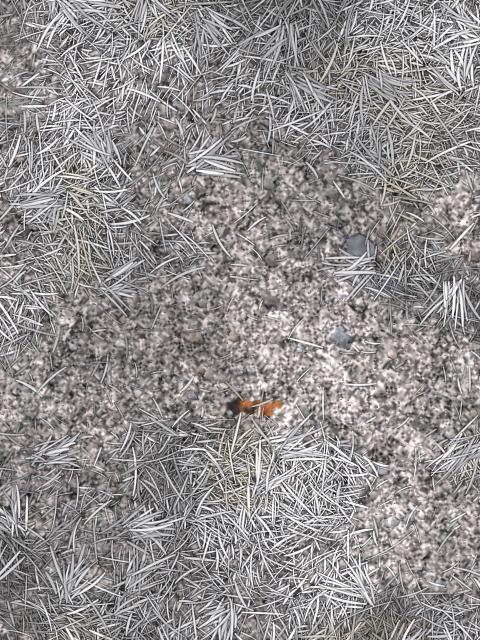
Write a Shadertoy shader that draws this texture.

```glsl
// Dry, bleached grass in ragged clumps around a bare band of gritty soil.
// Soil is layered noise with rough stones; grass is many layers of tapered
// blades steered by smooth noise fields, topped with pale fanned tufts.

const float LAYERS = 12.0;
const float BLADE_WIDTH = 0.0011;  // half width, in canvas heights
const float BLADE_SPREAD = 2.3;
const float BLADE_SHADOW = 0.30;
const float CLUMP_SCALE = 8.0;
const float TUFT_CELL = 0.13;
const float TUFT_BLADES = 20.0;
const float SOIL_CONTRAST = 1.35;
const float BROAD_CONTRAST = 0.42;
const vec3 SOIL = vec3(0.555, 0.53, 0.527);
const vec3 DULL = vec3(0.45, 0.44, 0.44);
const vec3 PALE = vec3(0.96, 0.96, 0.98);
const vec3 GOLD = vec3(0.82, 0.75, 0.61);
const vec3 BROWN = vec3(0.57, 0.51, 0.48);
const vec3 SLATE = vec3(0.45, 0.47, 0.51);
const vec3 RUST = vec3(0.60, 0.34, 0.16);
const vec3 CHAR = vec3(0.12, 0.10, 0.11);
const vec2 LIGHT = vec2(-0.5, 0.86);
const mat2 TURN = mat2(0.8, 0.6, -0.6, 0.8);

vec4 hash4(vec2 p) {
  vec4 q = fract(p.xyxy * vec4(0.1031, 0.1030, 0.0973, 0.1099));
  q += dot(q, q.wzxy + 33.33);
  return fract((q.xxyz + q.yzzw) * q.zywx);
}

vec4 noise4(vec2 p) {
  vec2 i = floor(p), f = fract(p);
  f = f * f * (3.0 - 2.0 * f);
  return mix(mix(hash4(i), hash4(i + vec2(1, 0)), f.x),
             mix(hash4(i + vec2(0, 1)), hash4(i + vec2(1, 1)), f.x), f.y);
}

vec4 clumpAt(vec2 p) { return noise4(p * CLUMP_SCALE + 40.0); }

vec2 neighbour(int k) { return vec2(k % 3 - 1, k / 3 - 1); }

float ellipse(vec2 p, vec2 centre, vec2 radii) {
  return length((p - centre) / radii) - 1.0;
}

// How thickly grass covers a point: low in the bare patches.
float grassCover(vec2 p, vec4 clump) {
  float bare = ellipse(p, vec2(0.5, 0.435), vec2(0.44, 0.125));
  bare = min(bare, ellipse(p, vec2(0.51, 0.66), vec2(0.21, 0.075)));
  bare = min(bare, ellipse(p, vec2(0.72, 0.17), vec2(0.17, 0.1)) + 0.15);
  float edge = smoothstep(-0.2, 0.45, bare + (clump.y - 0.5) * 1.1);
  return edge * mix(0.22, 1.0, smoothstep(0.2, 0.62, 0.7 * clump.w + 0.3 * clump.y));
}

vec3 soil(vec2 p) {
  vec2 r = TURN * p + 0.004 * noise4(p * 90.0).xy;
  float grain = 0.3 * noise4(r * 48.0).x + 0.45 * noise4(TURN * r * 125.0).y
              + 0.75 * noise4(r * 270.0).z - 0.75;
  return SOIL * mix(1.0, 0.72, grassCover(p, clumpAt(p))) * (1.0 + SOIL_CONTRAST * grain);
}

// Rough stones scattered one per cell, lit from the upper left.
void stones(inout vec3 col, vec2 p, float cell, float share, float px) {
  vec2 q = p / cell;
  for (int k = 0; k < 9; k++) {
    vec2 c = floor(q) + neighbour(k);
    vec4 h = hash4(c + 211.0), g = hash4(c + 503.0);
    if (g.x > share) continue;
    vec2 rel = TURN * (q - c - 0.2 - 0.6 * h.xy) * vec2(0.8, 1.15);
    float radius = mix(0.1, 0.27, h.z * h.z);
    float d = (length(rel) - radius * (0.55 + 0.8 * noise4(rel / radius * 1.6 + c * 5.0).x)) * cell;
    float lit = clamp(dot(rel, TURN * LIGHT) / radius, -1.0, 1.0);
    col *= 1.0 - 0.45 * smoothstep(0.12 * cell, 0.0, d) * smoothstep(0.2, -0.8, lit);
    vec3 tint = mix(BROWN, SLATE * 1.15, h.w) * (0.6 + 0.5 * g.y + 0.4 * noise4(p * 230.0).x);
    col = mix(col, tint * (1.0 + 0.2 * lit), 0.85 * smoothstep(px, -px, d));
  }
}

// Two flat slates and one charred, rusty scrap.
void debris(inout vec3 col, vec2 p, float px) {
  vec4 n = noise4(TURN * p * 110.0);
  for (float k = 0.0; k < 2.0; k++) {
    vec2 r = abs(TURN * (p - vec2(0.567, 0.612) - k * vec2(0.054, -0.048)) + 0.005 * n.xy);
    float d = max(r.x * 0.8 + r.y * 0.6, r.y * 1.25) - 0.022 + 0.003 * k;
    col *= 1.0 - 0.45 * smoothstep(0.007, 0.0, d);
    col = mix(col, SLATE * (0.8 + 0.4 * n.z), smoothstep(px, -px, d));
  }
  vec2 s = p - vec2(0.392, 0.365);
  float body = ellipse(s + 0.016 * (n.xy - 0.5), vec2(0), vec2(0.048, 0.012));
  vec3 tint = mix(CHAR, RUST, smoothstep(-0.026, -0.01, s.x) * smoothstep(0.2, 0.6, n.z));
  tint = mix(BROWN, tint, smoothstep(-0.042, -0.034, s.x));
  col = mix(col, tint * (0.6 + 0.8 * n.w), 0.85 * smoothstep(0.15, -0.15, body));
}

// One tapered blade centred on rel = 0, with a thin contact shadow.
void blade(inout vec3 col, vec2 rel, float angle, float reach, float bend, float width, vec3 tint, float px) {
  vec2 dir = vec2(cos(angle), sin(angle));
  float along = dot(rel, dir), s = along * along / (reach * reach);
  float across = dot(rel, vec2(-dir.y, dir.x)) + bend * reach * s;
  float d = max(abs(across) - width * (1.0 - 0.5 * min(s, 1.0)), abs(along) - reach);
  col *= 1.0 - BLADE_SHADOW * smoothstep(0.003, 0.0, d);
  col = mix(col, tint, smoothstep(0.8 * px, -0.8 * px, d));
}

void grassLayer(inout vec3 col, vec2 p, float layer, float px) {
  float height = layer / LAYERS, cell = mix(0.016, 0.055, height * height);
  vec2 shift = vec2(17.37, 9.71) * layer, q = p / cell + shift;
  for (int k = 0; k < 9; k++) {
    vec2 c = floor(q) + neighbour(k);
    vec4 h = hash4(c + layer * 31.0), g = hash4(c + layer * 31.0 + 97.0);
    vec2 root = c + 0.2 + 0.6 * h.xy, place = (root - shift) * cell;
    vec4 clump = clumpAt(place);
    if (g.x > mix(0.03, 0.85, grassCover(place, clump))) continue;
    float angle = 0.1 + (clump.x - 0.5) * 4.0 + (h.z - 0.5) * BLADE_SPREAD;
    float pale = clamp(g.w * 0.75 + clump.z - 0.37 + 0.25 * height, 0.0, 1.0);
    vec3 tint = mix(mix(DULL, PALE, pale), GOLD, 0.6 * smoothstep(0.6, 0.85, clump.w) * h.x);
    float width = BLADE_WIDTH * (0.5 + 1.1 * g.z * g.z + 0.4 * height);
    blade(col, (q - root) * cell, angle, (0.4 + 0.5 * h.w) * cell, (g.y - 0.5) * 0.28, width, tint, px);
  }
}

// Pale blades fanning out of a shared root.
void tufts(inout vec3 col, vec2 p, float px) {
  for (int k = 0; k < 9; k++) {
    vec2 c = floor(p / TUFT_CELL) + neighbour(k);
    vec4 h = hash4(c + 71.0);
    vec2 root = (c + 0.15 + 0.7 * h.xy) * TUFT_CELL;
    float cover = grassCover(root, clumpAt(root));
    if (h.w > 0.15 + 0.6 * cover || cover < 0.15 || length(p - root) > TUFT_CELL) continue;
    for (float b = 0.0; b < TUFT_BLADES; b++) {
      vec4 g = hash4(c * 37.0 + b + 300.0), e = hash4(c * 53.0 + b + 700.0);
      float angle = h.z * 6.283 + (g.x - 0.5) * 1.5, reach = mix(0.012, 0.038, g.y);
      vec2 middle = root + reach * vec2(cos(angle), sin(angle)) + 0.032 * (e.xy - 0.5);
      blade(col, p - middle, angle, reach, (g.z - 0.5) * 0.25, BLADE_WIDTH * (1.0 + 1.2 * g.w),
            PALE * mix(0.72, 1.0, e.z), px);
    }
  }
}

void mainImage(out vec4 fragColor, in vec2 fragCoord) {
  vec2 p = fragCoord / iResolution.y;
  float px = 1.0 / iResolution.y;
  vec3 col = soil(p);
  for (float k = 0.0; k < 3.0; k++)
    stones(col, p + 0.37 * k, 0.01 * exp2(1.25 * k), 0.5 / (1.0 + k), px);
  debris(col, p, px);
  for (float layer = 0.0; layer < LAYERS; layer++) grassLayer(col, p, layer, px);
  tufts(col, p, px);
  float broad = 0.6 * noise4(p * 4.0 + 3.0).x + 0.4 * noise4(TURN * p * 11.0).y - 0.5;
  fragColor = vec4(clamp(col * (1.06 + BROAD_CONTRAST * broad), 0.0, 1.0), 1.0);
}
```
